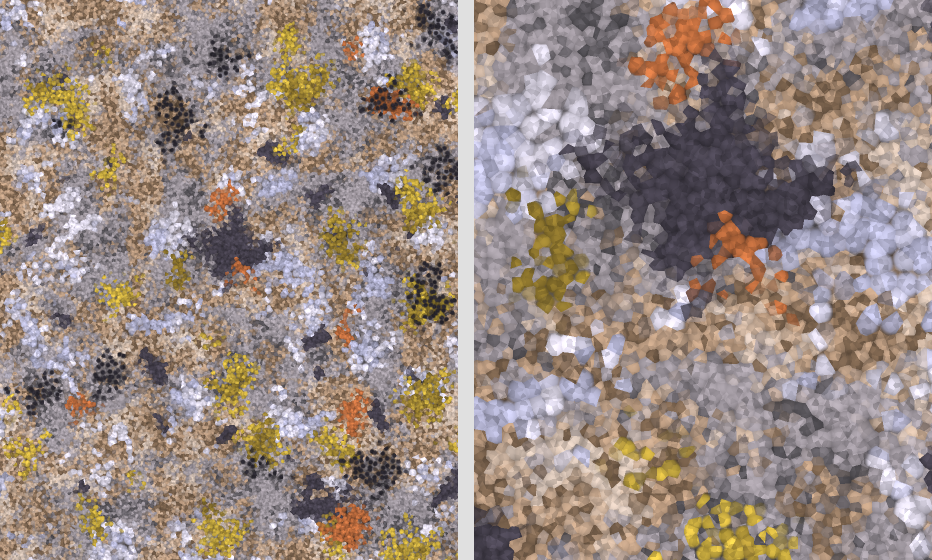
Left: the whole. Right: its middle third, enlarged.
Write a Shadertoy shader that draws this texture.

```glsl
// Weathered sandstone crusted with grey, lavender, yellow, orange and black lichens.

const vec3 TAN = vec3(0.70, 0.58, 0.48);
const vec3 CREAM = vec3(0.80, 0.73, 0.68);
const vec3 BROWN = vec3(0.46, 0.37, 0.29);
const vec3 ASH = vec3(0.61, 0.58, 0.61);
const vec3 SOOT = vec3(0.30, 0.29, 0.31);
const vec3 LAVENDER = vec3(0.65, 0.65, 0.76);
const vec3 FROST = vec3(0.82, 0.80, 0.86);
const vec3 YELLOW = vec3(0.76, 0.65, 0.24);
const vec3 OLIVE = vec3(0.53, 0.44, 0.17);
const vec3 ORANGE = vec3(0.70, 0.40, 0.23);
const vec3 SLATE = vec3(0.27, 0.25, 0.30);
const vec3 BLACK = vec3(0.15, 0.14, 0.17);

struct Cell { vec2 centre; float dist; float id; };

float hash(vec2 p) {
    vec3 q = fract(p.xyx * 0.1031);
    q += dot(q, q.yzx + 33.33);
    return fract((q.x + q.y) * q.z);
}

vec2 hash2(vec2 p) { return vec2(hash(p), hash(p + 57.3)); }

// Nearest grain of a jittered grid; distance is in grid units
Cell cells(vec2 p, float scale) {
    vec2 q = p * scale, base = floor(q);
    Cell near = Cell(q, 9.0, 0.0);
    for (int j = -1; j <= 1; j++)
    for (int i = -1; i <= 1; i++) {
        vec2 spot = base + vec2(i, j);
        vec2 centre = spot + hash2(spot);
        float d = distance(q, centre);
        if (d < near.dist) near = Cell(centre / scale, d, hash(spot + 91.7));
    }
    return near;
}

// Layered, turned and warped sines, about -1 to 1
float waves(vec2 p) {
    const mat2 TURN = mat2(1.5, 1.1, -1.1, 1.5);
    float sum = 0.0, amp = 0.5;
    for (int i = 0; i < 5; i++) {
        p = TURN * p + 1.7;
        p += 0.8 * sin(p.yx * 0.7);
        sum += amp * sin(p.x) * cos(p.y);
        amp *= 0.68;
    }
    return sum;
}

// Scattered colonies: positive inside, in grid units
float patches(vec2 p, float scale, float share, vec2 radii, float seed) {
    vec2 q = p * scale + seed;
    q += 0.11 * sin(q.yx * vec2(5.0, 6.0) + 1.5 * sin(q * 3.7));
    q += 0.05 * sin(q.yx * vec2(17.0, 14.0) + q);
    vec2 base = floor(q);
    float field = -1.0;
    for (int j = -1; j <= 1; j++)
    for (int i = -1; i <= 1; i++) {
        vec2 spot = base + vec2(i, j);
        if (hash(spot + seed) > share) continue;
        vec2 centre = spot + 0.15 + 0.7 * hash2(spot + 13.1);
        float radius = mix(radii.x, radii.y, hash(spot + 29.7));
        field = max(field, radius - distance(q, centre));
    }
    return field;
}

// Covers the ground with rounded lumps wherever the field is positive
vec3 coat(vec3 under, vec3 colour, Cell lump, float field, float ragged, float radius) {
    float inside = smoothstep(-0.03, 0.06, field + (lump.id - 0.5) * ragged);
    float body = 1.0 - smoothstep(radius - 0.18, radius + 0.18, lump.dist);
    float shade = (0.88 + 0.24 * fract(lump.id * 31.0)) * (1.08 - 0.4 * lump.dist * lump.dist);
    return mix(under * (1.0 - 0.3 * inside), colour * shade, inside * body);
}

vec3 rock(vec2 p) {
    Cell grain = cells(p, 175.0);
    Cell grit = cells(p + 3.0, 310.0);
    Cell lump = cells(p + 7.0, 150.0);
    Cell blob = cells(p + 11.0, 105.0);
    vec2 lumpAt = lump.centre - 7.0, blobAt = blob.centre - 11.0;
    float rough = grain.id - 0.5, tint = fract(grain.id * 17.0);

    // Sandstone grains under a speckled ashen crust
    float mottle = waves(grain.centre * 21.0 + 5.0);
    float crust = waves(grain.centre * 9.0 + 2.0);
    vec3 col = mix(TAN, CREAM, smoothstep(-0.35, 0.5, mottle + rough * 0.6));
    col = mix(col, BROWN, smoothstep(0.55, 0.85, tint - 0.35 * mottle));
    float ashen = smoothstep(-0.2, 0.22, crust + 0.35 * mottle + rough * 0.6);
    col = mix(col, mix(SOOT, ASH, smoothstep(-0.15, 0.65, tint + 0.55 * mottle)), ashen);
    col *= 1.07 - 0.25 * grain.dist * grain.dist;

    // Lavender rosettes
    float bloom = max(patches(blobAt, 10.0, 0.33, vec2(0.1, 0.4), 40.0),
                      waves(blobAt * 12.0 + 31.0) - 0.4);
    vec3 bloomTone = mix(LAVENDER, FROST, smoothstep(-0.3, 0.6, waves(blobAt * 8.0) + blob.id - 0.4));
    col = coat(col, bloomTone, blob, bloom, 0.3, 0.8);

    // Slate crusts, a few broad and many small
    float slate = max(patches(lumpAt, 4.0, 0.13, vec2(0.1, 0.25), 80.0),
                      patches(lumpAt, 13.0, 0.2, vec2(0.1, 0.32), 120.0));
    col = coat(col, SLATE, lump, slate, 0.12, 1.0);

    // Yellow and orange granular colonies
    float gold = patches(lumpAt, 9.0, 0.38, vec2(0.06, 0.38), 160.0);
    vec3 goldTone = mix(OLIVE, YELLOW, smoothstep(-0.3, 0.5, waves(lumpAt * 7.0) + lump.id - 0.4));
    col = coat(col, goldTone, lump, gold, 0.34, 0.74);
    float rust = patches(lumpAt, 9.0, 0.09, vec2(0.12, 0.3), 200.0);
    col = coat(col, ORANGE, lump, rust, 0.26, 0.85);

    // Clusters of black fruiting dots
    float dots = patches(blobAt, 8.0, 0.17, vec2(0.12, 0.34), 240.0);
    col = coat(col, BLACK, blob, dots, 0.34, 0.42);

    // Fine grit and broad relief
    col *= 0.87 + 0.28 * grit.id;
    return col * (1.0 + 0.06 * waves(p * 6.0 + 9.0));
}

void mainImage(out vec4 fragColor, in vec2 fragCoord) {
    // Four points per pixel smooth the grain edges
    vec3 sum = vec3(0.0);
    for (int k = 0; k < 4; k++) {
        vec2 offset = vec2(k % 2, k / 2) * 0.5 - 0.25;
        sum += rock((fragCoord + offset) / iResolution.y);
    }
    fragColor = vec4(clamp(sum * 0.25, 0.0, 1.0), 1.0);
}
```
